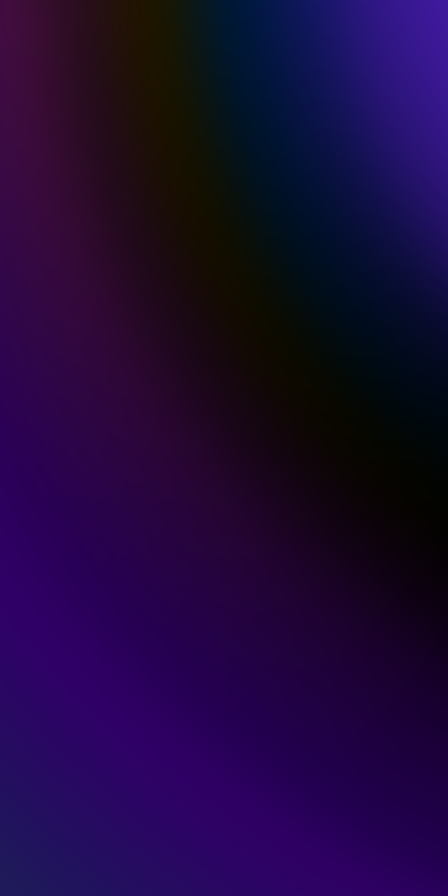
A Shadertoy shader for this background:

```glsl
// Dark arc sweeping between a violet glow and a purple haze, shaded in soft rings.

const vec2 ARC_CENTER = vec2(0.974, 1.069);  // in canvas heights, off the upper right
const float INNER_RADIUS = 0.4818;           // radius of the first ring
const float RING_STEP = 0.0807;              // spacing of the ring colours
const float ANGLE_START = 0.10;              // upper end of the sweep, radians
const float ANGLE_END = 1.05;                // lower end of the sweep, radians
const int RINGS = 13;

// Ring colours at the upper end of the sweep, from the centre outward
const vec3 UPPER_RINGS[RINGS] = vec3[RINGS](
    vec3(0.25, 0.10, 0.62),
    vec3(0.18, 0.09, 0.52),
    vec3(0.06, 0.09, 0.36),
    vec3(0.00, 0.095, 0.20),
    vec3(0.11, 0.085, 0.00),
    vec3(0.16, 0.055, 0.11),
    vec3(0.25, 0.05, 0.24),
    vec3(0.23, 0.035, 0.31),
    vec3(0.20, 0.00, 0.375),
    vec3(0.19, 0.00, 0.41),
    vec3(0.16, 0.03, 0.385),
    vec3(0.13, 0.07, 0.365),
    vec3(0.12, 0.11, 0.35));

// Ring colours at the lower end of the sweep
const vec3 LOWER_RINGS[RINGS] = vec3[RINGS](
    vec3(0.20, 0.08, 0.50),
    vec3(0.13, 0.05, 0.34),
    vec3(0.03, 0.02, 0.11),
    vec3(0.00, 0.01, 0.02),
    vec3(0.00, 0.00, 0.00),
    vec3(0.04, 0.00, 0.06),
    vec3(0.085, 0.00, 0.165),
    vec3(0.11, 0.00, 0.24),
    vec3(0.13, 0.00, 0.305),
    vec3(0.18, 0.00, 0.39),
    vec3(0.16, 0.03, 0.385),
    vec3(0.13, 0.07, 0.365),
    vec3(0.12, 0.11, 0.35));

// Colour of one ring at a given position along the sweep
vec3 ringColor(int ring, float sweep) {
    int i = clamp(ring, 0, RINGS - 1);
    return mix(UPPER_RINGS[i], LOWER_RINGS[i], sweep);
}

// Catmull-Rom blend across neighbouring rings
vec3 ringGradient(float position, float sweep) {
    float k = clamp(position, 0.0, float(RINGS - 1));
    int i = int(floor(k));
    float t = fract(k);
    vec3 a = ringColor(i - 1, sweep);
    vec3 b = ringColor(i, sweep);
    vec3 c = ringColor(i + 1, sweep);
    vec3 d = ringColor(i + 2, sweep);
    vec3 cubic = 3.0 * (b - c) + d - a;
    vec3 square = 2.0 * a - 5.0 * b + 4.0 * c - d;
    return b + 0.5 * t * (c - a + t * (square + t * cubic));
}

void mainImage(out vec4 fragColor, in vec2 fragCoord) {
    // Polar coordinates around the arc centre
    vec2 p = fragCoord / iResolution.xy * vec2(0.5, 1.0);
    vec2 offset = ARC_CENTER - p;
    float ring = (length(offset) - INNER_RADIUS) / RING_STEP;
    float angle = atan(offset.y, offset.x);
    float sweep = clamp((angle - ANGLE_START) / (ANGLE_END - ANGLE_START), 0.0, 1.0);

    vec3 color = ringGradient(ring, sweep);
    fragColor = vec4(clamp(color, 0.0, 1.0), 1.0);
}
```
